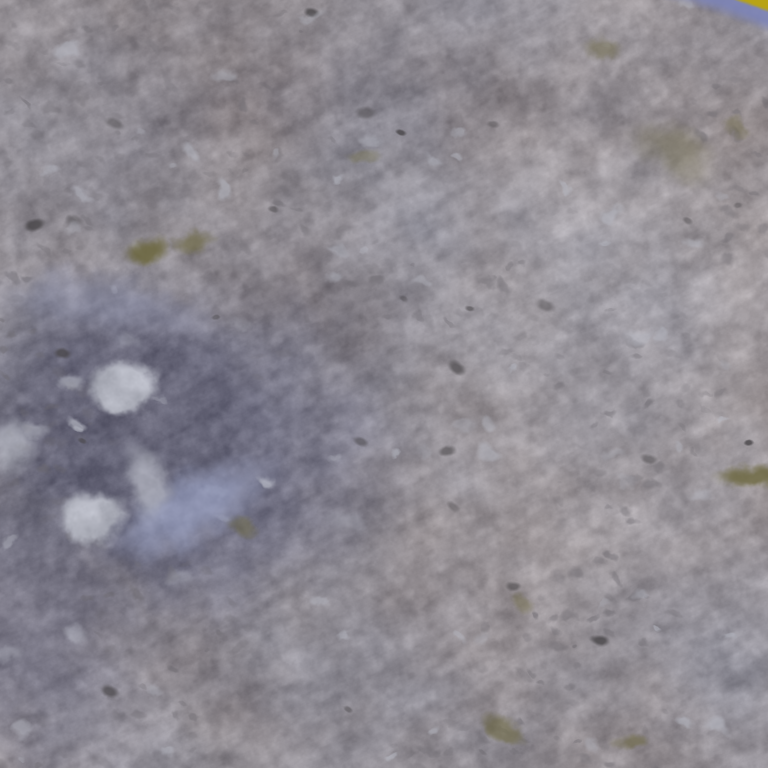
Give the GLSL for this texture, as a three.js fragment shader.

```glsl
varying vec2 vUv;

#define PALE vec3(0.615, 0.602, 0.628)
#define MID_GREY vec3(0.515, 0.500, 0.530)
#define SLATE vec3(0.425, 0.425, 0.505)
#define CHALK vec3(0.72, 0.73, 0.77)
#define ICE vec3(0.60, 0.63, 0.76)
#define OLIVE vec3(0.42, 0.40, 0.24)
#define SOOT vec3(0.27, 0.26, 0.27)
#define EDGE_BLUE vec3(0.48, 0.51, 0.72)
#define EDGE_YELLOW vec3(0.72, 0.64, 0.08)
#define GRAIN 0.15
#define MOTTLE 0.17

float hash(vec2 p) {
  vec3 q = fract(vec3(p.xyx) * 0.1031);
  q += dot(q, q.yzx + 33.33);
  return fract((q.x + q.y) * q.z);
}

float noise(vec2 p) {
  vec2 i = floor(p), f = fract(p);
  f = f * f * (3.0 - 2.0 * f);
  return mix(mix(hash(i), hash(i + vec2(1, 0)), f.x),
             mix(hash(i + vec2(0, 1)), hash(i + vec2(1, 1)), f.x), f.y);
}

float fbm(vec2 p) {
  float sum = 0.0, amp = 0.53;
  for (int i = 0; i < 4; i++) {
    sum += amp * noise(p);
    p = mat2(1.6, 1.2, -1.2, 1.6) * p + 17.3;
    amp *= 0.5;
  }
  return sum;
}

vec2 turn(vec2 p, float a) {
  return vec2(cos(a) * p.x + sin(a) * p.y, cos(a) * p.y - sin(a) * p.x);
}

// Soft ellipse: 1 inside, fading over the given relative softness.
float blot(vec2 p, vec2 centre, vec2 size, float angle, float soft) {
  float d = length(turn(p - centre, angle) / size);
  return 1.0 - smoothstep(1.0 - soft, 1.0 + soft, d);
}

// Scattered oval flecks, one chance per grid cell.
float flecks(vec2 p, float cells, float chance, float radius, float seed) {
  vec2 q = p * cells, base = floor(q);
  float cover = 0.0;
  for (int y = -1; y <= 1; y++)
    for (int x = -1; x <= 1; x++) {
      vec2 id = base + vec2(x, y), key = id + seed;
      vec2 centre = id + 0.2 + 0.6 * vec2(hash(key + 3.1), hash(key + 8.7));
      float r = radius * mix(0.5, 1.2, hash(key + 5.3));
      float fleck = blot(q, centre, vec2(1.5, 0.9) * r, hash(key + 1.9) - 0.7, 0.5);
      cover = max(cover, fleck * step(hash(key), chance) * mix(0.4, 1.0, hash(key + 6.1)));
    }
  return cover;
}

void main() {
  vec2 p = vUv;
  vec2 wobble = vec2(fbm(p * 13.0), fbm(p * 13.0 + 40.0)) - 0.5;
  vec2 rough = vec2(fbm(p * 42.0 + 9.0), fbm(p * 42.0 + 70.0)) - 0.5;
  vec2 w = p + 0.10 * wobble + 0.015 * rough;
  vec2 s = p + 0.022 * wobble + 0.022 * rough;

  // Broad light and shade of the worn surface
  float shade = 0.34 + 0.9 * (fbm(p * 4.0 + 3.0) - 0.5);
  shade += 0.45 * blot(w, vec2(0.50, 0.87), vec2(0.34, 0.07), -0.1, 0.8);
  shade += 0.40 * blot(w, vec2(0.22, 0.82), vec2(0.20, 0.05), 0.4, 0.8);
  shade += 0.75 * blot(w, vec2(0.40, 0.59), vec2(0.13, 0.055), -0.5, 0.8);
  shade += 0.50 * blot(w, vec2(0.28, 0.14), vec2(0.10, 0.04), -0.8, 0.8);
  shade -= 0.35 * blot(w, vec2(0.80, 0.58), vec2(0.30, 0.20), 0.3, 0.9);
  vec3 colour = mix(PALE, MID_GREY, clamp(shade, -0.15, 1.25));
  colour += vec3(0.012, 0.0, -0.015) * (fbm(p * 6.0 + 51.0) - 0.4) * 3.0;

  // Damp blue patch with a darker heart
  float damp = blot(w, vec2(0.22, 0.42), vec2(0.24, 0.19), -0.2, 0.45);
  damp = max(damp, 0.75 * blot(w, vec2(0.03, 0.22), vec2(0.13, 0.20), 0.4, 0.7));
  colour = mix(colour, SLATE, 0.85 * damp);
  colour -= 0.06 * blot(w, vec2(0.13, 0.42), vec2(0.16, 0.14), 0.0, 0.8);

  // Mottling, slanted wear and fine grain
  vec2 slant = turn(p, 0.45) * vec2(22.0, 75.0);
  colour += MOTTLE * (fbm(p * 24.0 + 5.0) - 0.5) * mix(1.0, 0.7, damp);
  colour += 0.10 * (fbm(slant) - 0.5);
  colour += GRAIN * (fbm(p * 75.0) - 0.5);

  // Small pits and pale chips
  float clusters = smoothstep(0.35, 0.65, fbm(p * 5.0 + 23.0));
  colour = mix(colour, MID_GREY * 0.8, 0.5 * clusters * flecks(s, 42.0, 0.35, 0.25, 11.0));
  colour = mix(colour, SOOT, 0.8 * flecks(p + 0.006 * rough, 16.0, 0.07, 0.10, 29.0));
  colour = mix(colour, CHALK, 0.55 * flecks(s, 26.0, 0.10, 0.19, 47.0));

  // Olive stains
  float olive = 0.85 * blot(s, vec2(0.195, 0.675), vec2(0.028, 0.015), 0.2, 0.6);
  olive = max(olive, 0.6 * blot(s, vec2(0.255, 0.687), vec2(0.018, 0.012), 0.4, 0.6));
  olive = max(olive, 0.35 * blot(s, vec2(0.88, 0.80), vec2(0.045, 0.025), -0.5, 0.7));
  olive = max(olive, 0.8 * blot(s, vec2(0.98, 0.375), vec2(0.045, 0.012), -0.15, 0.6));
  olive = max(olive, 0.6 * flecks(s, 8.0, 0.13, 0.11, 83.0));
  colour = mix(colour, OLIVE, olive);

  // Icy smear and chalky lumps inside the patch
  float ice = blot(s, vec2(0.25, 0.34), vec2(0.085, 0.035), 0.5, 0.65);
  ice = max(ice, 0.4 * blot(w, vec2(0.13, 0.60), vec2(0.13, 0.03), -0.1, 0.8));
  colour = mix(colour, ICE + 0.2 * rough.x, 0.7 * ice);
  float lumps = blot(s, vec2(0.162, 0.495), vec2(0.043, 0.036), 0.2, 0.2);
  lumps = max(lumps, blot(s, vec2(0.118, 0.323), vec2(0.042, 0.034), 0.3, 0.25));
  lumps = max(lumps, 0.7 * blot(s, vec2(0.19, 0.37), vec2(0.022, 0.045), 0.3, 0.5));
  lumps = max(lumps, 0.75 * blot(s, vec2(0.015, 0.42), vec2(0.025, 0.03), 0.0, 0.5));
  lumps = max(lumps, 0.8 * damp * flecks(s, 15.0, 0.15, 0.20, 61.0));
  colour = mix(colour, CHALK + 0.25 * rough.y, 0.9 * lumps);

  // Coloured rim at the upper right corner
  float rim = 0.33 * (p.x - 0.9) + p.y - 1.0 + 0.02 * wobble.x;
  colour = mix(colour, EDGE_BLUE, 0.85 * smoothstep(-0.012, 0.008, rim));
  colour = mix(colour, EDGE_YELLOW, smoothstep(0.016, 0.022, rim));

  gl_FragColor = vec4(colour, 1.0);
}
```
